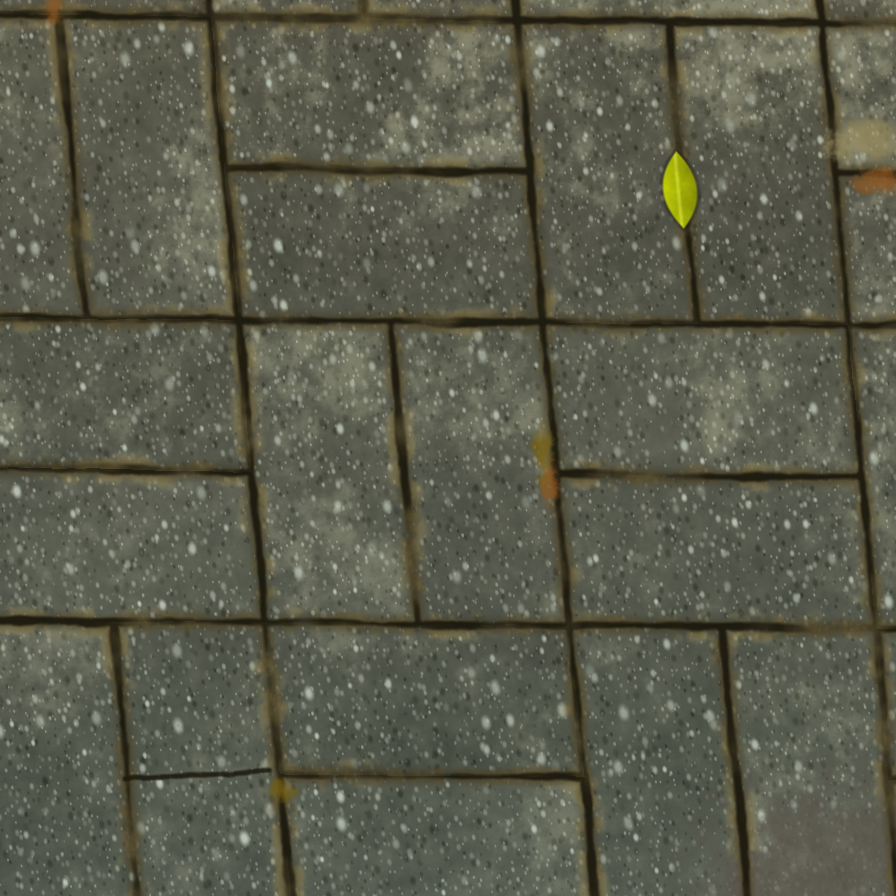
Give the GLSL for this texture, as a three.js fragment shader.

```glsl
// Weathered basket-weave brick paving with speckled stone, mossy joints and a fallen leaf.
varying vec2 vUv;

const vec3 STONE = vec3(0.365, 0.373, 0.322);
const vec3 PALE = vec3(0.62, 0.62, 0.52);
const vec3 FLECK = vec3(0.78, 0.82, 0.76);
const vec3 SOIL = vec3(0.30, 0.26, 0.15);
const vec3 GAP = vec3(0.10, 0.09, 0.05);
const vec3 SAND = vec3(0.62, 0.57, 0.38);
const vec3 RUST = vec3(0.58, 0.35, 0.13);
const vec3 MOSS = vec3(0.46, 0.38, 0.08);
const vec3 LEAF = vec3(0.74, 0.79, 0.03);

float hash(vec2 p) {
  return fract(sin(dot(p, vec2(127.1, 311.7))) * 43758.55);
}

// Layered, warped sines, roughly -1 to 1
float waves(vec2 p) {
  float sum = 0.0, amp = 0.55;
  for (int i = 0; i < 5; i++) {
    p = mat2(0.8, 0.6, -0.6, 0.8) * p * 1.83 + 2.7;
    sum += amp * sin(p.x + 1.4 * sin(p.y * 0.9)) * cos(p.y + 1.2 * sin(p.x * 0.7));
    amp *= 0.66;
  }
  return sum;
}

// Cellular flecks: random soft dots, one per cell at most
float flecks(vec2 p, float density) {
  vec2 cell = floor(p);
  float light = 0.0;
  for (int j = -1; j <= 1; j++) {
    for (int i = -1; i <= 1; i++) {
      vec2 id = cell + vec2(float(i), float(j));
      vec2 center = id + vec2(hash(id), hash(id + 37.0));
      float radius = mix(0.2, 0.5, pow(hash(id + 13.0), 2.0));
      float dotMask = 1.0 - smoothstep(radius * 0.2, radius, length(p - center));
      float shown = step(hash(id + 71.0), density);
      light = max(light, dotMask * shown * mix(0.3, 1.0, hash(id + 5.0)));
    }
  }
  return light;
}

float boxDistance(vec2 p, vec2 halfSize, float corner) {
  vec2 q = abs(p) - halfSize + corner;
  return length(max(q, 0.0)) + min(max(q.x, q.y), 0.0) - corner;
}

float segmentDistance(vec2 p, vec2 a, vec2 b) {
  vec2 ab = b - a;
  return length(p - a - ab * clamp(dot(p - a, ab) / dot(ab, ab), 0.0, 1.0));
}

// Ragged, feathered stain
float stain(vec2 uv, vec2 center, vec2 radius, float rough) {
  return 1.0 - smoothstep(0.3, 1.3, length((uv - center) / radius) + 0.55 * rough);
}

// Pairs of bricks turned in alternate cells; xy = brick id, z = edge distance
vec3 basketWeave(vec2 g) {
  vec2 cell = floor(g), f = fract(g);
  if (mod(cell.x + cell.y, 2.0) > 0.5) f = f.yx;
  float slot = floor(f.y * 2.0);
  vec2 id = cell * 2.0 + vec2(0.0, slot);
  vec2 p = vec2(f.x - 0.5, f.y - 0.25 - 0.5 * slot);
  return vec3(id, boxDistance(p, vec2(0.5, 0.25), 0.02));
}

void main() {
  vec2 uv = vUv;
  float down = 1.0 - uv.y;

  // Slanted grid with wavering joints
  vec2 grid = vec2((uv.x - 0.234 - 0.09 * down) / 0.34, (down - 0.016 - 0.01 * uv.x) / 0.338);
  grid += 0.007 * vec2(waves(uv * 9.0), waves(uv * 9.0 + 40.0));
  vec3 brick = basketWeave(grid);
  float tone = hash(brick.xy + 3.0);
  float broad = waves(uv * 5.0 + brick.xy * 3.1);
  float fine = waves(uv * 42.0);
  float wear = waves(uv * 10.0 + 17.0);

  // Stone face
  vec3 color = STONE * (0.95 + 0.10 * tone + 0.09 * broad + 0.09 * fine);
  color += mix(vec3(-0.012, 0.004, 0.010), vec3(0.012, 0.002, -0.004), uv.y);
  float bleach = smoothstep(0.15, 1.2, broad + 0.5 * fine + 0.5 * uv.x * uv.y);
  color = mix(color, PALE, 0.65 * bleach * mix(0.3, 1.0, uv.y));
  color = mix(color, PALE, 0.5 * stain(uv, vec2(0.797, 0.518), vec2(0.018, 0.03), fine));

  // Grain and bright flecks, drawn out along the slant
  vec2 grainUv = vec2(uv.x + 0.13 * uv.y, uv.y * 0.68);
  color += 0.20 * (flecks(grainUv * 125.0, 0.7) - 0.20);
  color -= 0.10 * (flecks(grainUv * 95.0 + 57.0, 0.6) - 0.17);
  float bright = max(flecks(grainUv * 60.0, 0.16), 0.7 * flecks(grainUv * 92.0 + 31.0, 0.15));
  color = mix(color, FLECK, 0.85 * bright);
  vec3 dust = vec3(0.38, 0.36, 0.32) + 0.02 * fine;
  color = mix(color, dust, 0.75 * stain(uv, vec2(0.93, 0.03), vec2(0.15, 0.10), fine));

  // Worn rims, feathered soil, then thin broken gaps
  float edge = brick.z;
  float openness = smoothstep(-0.75, 0.45, waves(uv * 7.0 + 63.0) + 0.5 * tone - 0.1);
  float rim = smoothstep(-0.065, -0.025, edge) * smoothstep(0.0, 0.8, wear + 0.5 * fine);
  color = mix(color, SAND, 0.55 * rim);
  float soil = smoothstep(-0.046, -0.002, edge + 0.014 * fine);
  color = mix(color, SOIL * (1.0 + 0.25 * fine), 0.8 * soil);
  float gap = smoothstep(-0.019, -0.004, edge + 0.006 * wear + 0.003 * fine);
  color = mix(color, GAP, 0.92 * gap * openness);
  float crack = segmentDistance(uv + vec2(0.0, 0.004 * wear), vec2(0.14, 0.128), vec2(0.30, 0.14));
  color = mix(color, GAP, 0.85 * (1.0 - smoothstep(0.001, 0.005, crack)));

  // Moss, rust and a chipped corner
  color = mix(color, SAND, 0.7 * stain(uv, vec2(0.965, 0.842), vec2(0.04, 0.025), fine));
  color = mix(color, RUST, 0.7 * stain(uv, vec2(0.98, 0.798), vec2(0.024, 0.015), fine));
  color = mix(color, RUST, 0.7 * stain(uv, vec2(0.06, 0.99), vec2(0.014, 0.024), fine));
  color = mix(color, RUST, 0.7 * stain(uv, vec2(0.613, 0.462), vec2(0.010, 0.027), fine));
  color = mix(color, MOSS, 0.8 * stain(uv, vec2(0.606, 0.495), vec2(0.010, 0.032), fine));
  color = mix(color, MOSS, 0.8 * stain(uv, vec2(0.312, 0.117), vec2(0.015, 0.015), fine));

  // Fallen leaf with midrib
  vec2 leaf = (uv - vec2(0.759, 0.788)) / vec2(0.019, 0.043);
  leaf.x += 0.22 * leaf.y;
  float blade = abs(leaf.x) - 1.0 + leaf.y * leaf.y;
  vec3 leafColor = LEAF * (0.86 - 0.16 * leaf.x + 0.08 * fine);
  leafColor += 0.12 * (1.0 - smoothstep(0.0, 0.2, abs(leaf.x + 0.1)));
  color *= 1.0 - 0.35 * (1.0 - smoothstep(0.0, 0.35, blade));
  color = mix(color, leafColor, 1.0 - smoothstep(-0.1, 0.1, blade));

  gl_FragColor = vec4(clamp(color, 0.0, 1.0), 1.0);
}
```
